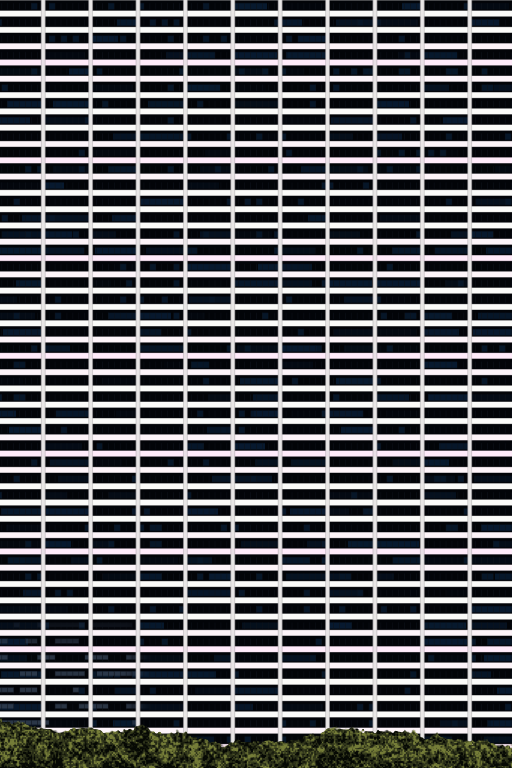
Write a Shadertoy shader that draws this pattern.

```glsl
// A gridded tower facade of dark windows and pale slabs above a row of trees.

// Layout, in units of the canvas height
const float BAY_WIDTH = 0.0617;
const float FIRST_COLUMN = 0.0563;
const float COLUMN_HALF = 0.0030;
const float FLOOR_HEIGHT = 0.02122;
const float SLAB_ORIGIN = 0.7913;
const float SLAB_HALF = 0.0038;
const float EDGE_SOFTNESS = 1.25;
const float PANES_PER_BAY = 8.0;
const float TINT_PERIOD = 6.0;

// Colours
const vec3 GLASS_DARK = vec3(0.008, 0.014, 0.032);
const vec3 GLASS_BLUE = vec3(0.03, 0.115, 0.21);
const vec3 GLASS_PALE = vec3(0.20, 0.25, 0.32);
const vec3 MULLION = vec3(0.05, 0.07, 0.10);
const vec3 SLAB_WHITE = vec3(0.985, 0.985, 0.975);
const vec3 SLAB_PINK = vec3(1.0, 0.92, 0.98);
const vec3 COLUMN_LIGHT = vec3(0.91, 0.90, 0.90);
const vec3 COLUMN_EDGE = vec3(0.62, 0.61, 0.62);
const vec3 LEAF_SHADE = vec3(0.025, 0.035, 0.015);
const vec3 LEAF_MID = vec3(0.18, 0.20, 0.10);
const vec3 LEAF_SUN = vec3(0.46, 0.49, 0.22);

// Tree tops, evenly spaced from left to right
const int CROWNS = 10;
const float CROWN_SPACING = 0.0741;
const float CROWN_TOP[CROWNS] = float[CROWNS](
    0.060, 0.050, 0.050, 0.049, 0.033, 0.034, 0.053, 0.046, 0.039, 0.030);

float hash(vec2 p) {
    vec3 q = fract(p.xyx * vec3(0.1031, 0.1030, 0.0973));
    q += dot(q, q.yzx + 33.33);
    return fract((q.x + q.y) * q.z);
}

float noise(vec2 p) {
    vec2 i = floor(p), f = fract(p);
    f = f * f * (3.0 - 2.0 * f);
    return mix(mix(hash(i), hash(i + vec2(1, 0)), f.x),
               mix(hash(i + vec2(0, 1)), hash(i + vec2(1, 1)), f.x), f.y);
}

// Coverage of a strip, given the distance from its middle
float strip(float d, float halfWidth, float blur) {
    return clamp((halfWidth - abs(d)) / blur + 0.5, 0.0, 1.0);
}

// Dark glass with scattered blue blinds, panes and pale reflections
vec3 windows(vec2 p, vec2 grid, float pixel) {
    vec2 room = floor(grid) + 50.0;
    vec2 local = fract(grid);
    float paneX = local.x * PANES_PER_BAY;
    vec2 pane = vec2(room.x * PANES_PER_BAY + floor(paneX), room.y);

    // A blind fills part of the bay, from a random side
    float reach = 0.4 + 0.6 * hash(room + 17.0);
    float side = hash(room + 23.0) < 0.5 ? local.x : 1.0 - local.x;
    float blind = smoothstep(0.50, 0.95, hash(room)) * step(side, reach) * 0.85;
    float opened = step(0.93, hash(pane + 7.0)) * 0.7;
    float height = smoothstep(0.20, 0.32, local.y) * (1.0 - smoothstep(0.58, 0.70, local.y));
    vec3 color = mix(GLASS_DARK, GLASS_BLUE, max(blind, opened) * height);

    // Brighter reflections in the lower left rooms
    float corner = (1.0 - smoothstep(0.16, 0.20, p.x)) * (1.0 - smoothstep(0.14, 0.21, p.y));
    float glint = step(0.55, noise(pane * vec2(0.4, 1.0) + 31.0)) * strip(local.y - 0.5, 0.14, 0.1);
    color = mix(color, GLASS_PALE, glint * corner * 0.8);

    float mullion = strip(fract(paneX + 0.5) - 0.5, 0.05, pixel * PANES_PER_BAY / BAY_WIDTH);
    return mix(color, MULLION, mullion * height * 0.8);
}

vec3 facade(vec2 p, float pixel) {
    vec2 grid = (p - vec2(FIRST_COLUMN, SLAB_ORIGIN)) / vec2(BAY_WIDTH, FLOOR_HEIGHT);
    vec2 nearest = floor(grid + 0.5);
    vec2 offset = (grid - nearest) * vec2(BAY_WIDTH, FLOOR_HEIGHT);
    vec3 color = windows(p, grid, pixel);
    float blur = pixel * EDGE_SOFTNESS;

    // Slabs, one floor of each cycle tinted
    float cycle = 0.5 + 0.5 * cos(6.28318 * nearest.y / TINT_PERIOD);
    vec3 slab = mix(SLAB_WHITE, SLAB_PINK, cycle * cycle * cycle);
    float slabCover = strip(offset.y, SLAB_HALF, blur);
    color = mix(color, slab, slabCover);

    // Columns with shaded edges, brighter where slabs cross
    float rim = smoothstep(0.35, 1.0, abs(offset.x) / COLUMN_HALF);
    vec3 column = mix(COLUMN_LIGHT, COLUMN_EDGE, rim);
    column = mix(column, slab * 0.92, slabCover * 0.5);
    return mix(color, column, strip(offset.x, COLUMN_HALF, blur));
}

float treeLine(vec2 p) {
    float t = clamp(p.x / CROWN_SPACING, 0.0, float(CROWNS) - 1.001);
    int i = int(t);
    float top = mix(CROWN_TOP[i], CROWN_TOP[i + 1], smoothstep(0.0, 1.0, fract(t)));
    return top + 0.010 * (noise(p * 65.0) - 0.5) + 0.006 * (noise(p * 260.0) - 0.5);
}

vec3 foliage(vec2 p, float depth) {
    float clump = noise(p * vec2(55.0, 80.0));
    float leaf = noise(p * 250.0 + 9.0) * 0.5 + noise(p * 512.0) * 0.5;
    float light = clump * 0.4 + leaf * 0.95 - 0.17 - depth * 3.0;
    vec3 color = mix(LEAF_SHADE, LEAF_MID, smoothstep(0.18, 0.45, light));
    return mix(color, LEAF_SUN, smoothstep(0.42, 0.75, light));
}

void mainImage(out vec4 fragColor, in vec2 fragCoord) {
    float pixel = 1.0 / iResolution.y;
    vec2 p = fragCoord * pixel;
    float depth = treeLine(p) - p.y;
    vec3 color = facade(p, pixel);
    color = mix(color, foliage(p, max(depth, 0.0)), smoothstep(-pixel, pixel, depth));
    fragColor = vec4(color, 1.0);
}
```
